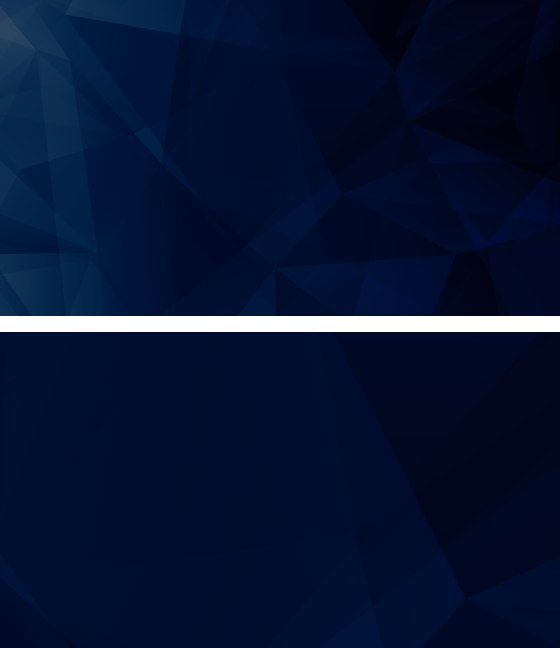
Top: the whole. Bottom: its middle third, enlarged.
Reproduce this background procedurally as a Shadertoy shader.

```glsl
#define JITTER 0.95
#define LARGE_SCALE 1.8
#define MEDIUM_SCALE 2.5
#define SMALL_SCALE 3.6
#define LARGE_CONTRAST 0.2
#define MEDIUM_CONTRAST 0.19
#define SMALL_CONTRAST 0.1
#define ROYAL_TINT vec3(0.0, 0.005, 0.08)

vec2 hash2(vec2 p) {
    vec3 q = fract(p.xyx * vec3(0.1031, 0.1030, 0.0973));
    q += dot(q, q.yzx + 33.33);
    return fract((q.xx + q.yz) * q.zy);
}

mat2 rotation(float angle) {
    float c = cos(angle), s = sin(angle);
    return mat2(c, s, -s, c);
}

// Lattice point pushed off its place
vec2 meshVertex(vec2 id, float seed) {
    return id + JITTER * (hash2(id + seed) - 0.5);
}

// Signed distance to the line a-b, positive on its left
float lineDistance(vec2 p, vec2 a, vec2 b) {
    vec2 e = b - a, d = p - a;
    return (e.x * d.y - e.y * d.x) / max(length(e), 1e-4);
}

// Adds one triangle: x = shade times coverage, y = coverage
vec2 facet(vec2 p, vec2 a, vec2 b, vec2 c, vec2 rnd, float blur) {
    float height = lineDistance(a, b, c);
    float side = height < 0.0 ? -1.0 : 1.0;
    float opposite = lineDistance(p, b, c) * side;
    float inside = min(opposite, side * min(lineDistance(p, a, b), lineDistance(p, c, a)));
    float coverage = smoothstep(-blur, blur, inside);

    // Flat shade plus a ramp towards the first corner
    float ramp = clamp(opposite / max(abs(height), 1e-3), 0.0, 1.0) - 0.4;
    float shade = 1.1 * (rnd.x - 0.5) + 2.0 * (rnd.y - 0.45) * ramp;
    return vec2(shade, 1.0) * coverage;
}

// Irregular triangle mesh, shade around zero
float facetLayer(vec2 p, float scale, float angle, float seed) {
    p = rotation(angle) * p * scale;
    float blur = 0.8 * scale / iResolution.y;
    vec2 cell = floor(p), sum = vec2(0.0);
    for (int y = -1; y <= 1; y++)
    for (int x = -1; x <= 1; x++) {
        vec2 id = cell + vec2(x, y);
        vec2 a = meshVertex(id, seed);
        vec2 b = meshVertex(id + vec2(1, 0), seed);
        vec2 c = meshVertex(id + vec2(1, 1), seed);
        vec2 d = meshVertex(id + vec2(0, 1), seed);
        vec2 r1 = hash2(id + seed + 51.7), r2 = hash2(id + seed + 87.3);
        if (hash2(id + seed + 23.1).x > 0.5) {
            sum += facet(p, a, b, d, r1, blur) + facet(p, c, d, b, r2, blur);
        } else {
            sum += facet(p, b, c, a, r1, blur) + facet(p, d, a, c, r2, blur);
        }
    }
    return sum.x / max(sum.y, 1e-3);
}

// Near black through navy to pale steel blue
vec3 palette(float tone) {
    const vec3 colours[7] = vec3[7](
        vec3(0.0, 0.008, 0.06), vec3(0.0, 0.03, 0.13), vec3(0.0, 0.05, 0.18),
        vec3(0.0, 0.08, 0.23), vec3(0.01, 0.15, 0.29), vec3(0.07, 0.21, 0.34),
        vec3(0.17, 0.27, 0.38));
    const float stops[7] = float[7](0.05, 0.23, 0.42, 0.62, 0.83, 1.04, 1.3);
    vec3 colour = colours[0];
    for (int i = 1; i < 7; i++) {
        float t = clamp((tone - stops[i - 1]) / (stops[i] - stops[i - 1]), 0.0, 1.0);
        colour = mix(colour, colours[i], t);
    }
    return colour;
}

void mainImage(out vec4 fragColor, in vec2 fragCoord) {
    vec2 uv = fragCoord / iResolution.xy;
    vec2 p = fragCoord / iResolution.y;

    // Light falls off from left to right, strongest in the upper left
    float light = 0.86 - 0.9 * uv.x + 0.22 * uv.x * uv.x;
    light -= 0.1 * uv.y * smoothstep(0.15, 0.4, uv.x);
    vec2 corner = p - vec2(0.12, 0.95);
    light += 0.22 * exp(-9.0 * dot(corner, corner));

    // Overlapping translucent facets
    float relief = LARGE_CONTRAST * facetLayer(p, LARGE_SCALE, 0.45, 8.0)
                 + MEDIUM_CONTRAST * facetLayer(p, MEDIUM_SCALE, -0.7, 17.0)
                 + SMALL_CONTRAST * facetLayer(p, SMALL_SCALE, 1.1, 41.0);
    vec3 colour = palette(light + relief);

    // Lit facets turn royal blue on the right
    float royal = smoothstep(0.5, 0.95, uv.x) * smoothstep(0.02, 0.25, relief);
    colour += ROYAL_TINT * royal;
    fragColor = vec4(colour, 1.0);
}
```
